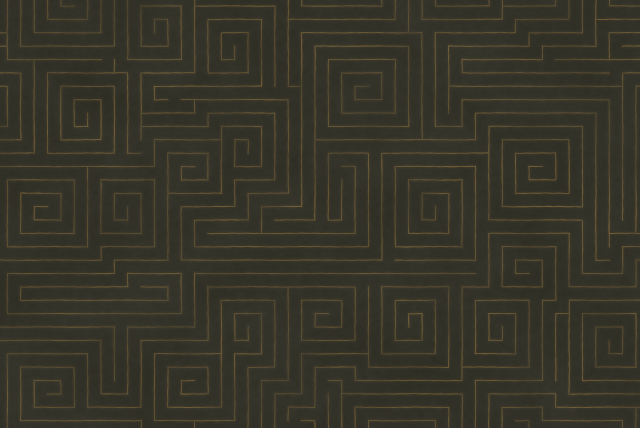
Reproduce this pattern procedurally as a Shadertoy shader.

```glsl
// A labyrinth of thin gold lines on dark olive ground.
// Scattered seeds each own a square spiral; every lattice node links to the
// next node around its nearest seed (Chebyshev cells), so paths nest and join.

vec2 hash2(vec2 p) {
    vec3 q = fract(p.xyx * vec3(0.1031, 0.1030, 0.0973));
    q += dot(q, q.yzx + 33.33);
    return fract((q.xx + q.yz) * q.zy);
}

float softNoise(vec2 p) {
    vec2 i = floor(p), f = fract(p);
    f = f * f * (3.0 - 2.0 * f);
    return mix(mix(hash2(i).x, hash2(i + vec2(1, 0)).x, f.x),
               mix(hash2(i + vec2(0, 1)).x, hash2(i + vec2(1, 1)).x, f.x), f.y);
}

// Step along a square spiral around the origin, winding out or in
vec2 spiralStep(vec2 q, bool outward) {
    if (!outward && q == vec2(0)) return vec2(0);
    float late = outward ? 1.0 : 0.0;
    if (q.y <= 0.0 && q.x >= q.y - 1.0 + late && q.x < late - q.y) return vec2(1, 0);
    if (q.x > 0.0 && q.y < q.x) return vec2(0, 1);
    if (q.y > 0.0 && q.x > -q.y) return vec2(-1, 0);
    return vec2(0, -1);
}

// Link leaving a lattice node, set by its nearest seed
vec2 nodeLink(vec2 node) {
    const float block = 9.0;
    vec2 home = floor(node / block), offset = vec2(0), owner = home;
    float nearest = 1e3;
    for (int j = -1; j <= 1; j++)
    for (int i = -1; i <= 1; i++) {
        vec2 id = home + vec2(i, j);
        vec2 q = node - id * block - floor(hash2(id + 71.0) * block);
        float d = max(abs(q.x), abs(q.y));
        if (d < nearest) { nearest = d; offset = q; owner = id; }
    }
    vec2 pick = hash2(owner + 137.0);
    float angle = 1.5708 * floor(pick.x * 4.0);
    vec2 axis = round(vec2(cos(angle), sin(angle)));
    mat2 turn = mat2(axis.x, axis.y, -axis.y, axis.x);
    return turn * spiralStep(round(offset * turn), pick.y < 0.5);
}

// Distance to the links on the four corners of the current lattice square
float mazeDistance(vec2 p) {
    float d = 1.0;
    for (int k = 0; k < 4; k++) {
        vec2 node = floor(p) + vec2(k & 1, k >> 1);
        vec2 link = nodeLink(node), w = p - node;
        d = min(d, length(w - link * clamp(dot(w, link), 0.0, 1.0)));
    }
    return d;
}

void mainImage(out vec4 fragColor, in vec2 fragCoord) {
    float pixel = 32.0 / iResolution.y;
    vec2 p = fragCoord * pixel + 0.45;

    // Slight hand-drawn waver
    vec2 waver = 0.012 * sin(p.yx * 1.3 + 1.7 * sin(p * 0.41))
               + 0.008 * sin(p.yx * 6.1 + p * 0.6);
    float d = mazeDistance(p + waver);

    // Mottled ground with fine grain
    float mottle = sin(p.x * 0.31 + 2.0 * sin(p.y * 0.23)) * sin(p.y * 0.37 + sin(p.x * 0.19));
    float cloud = softNoise(p * 0.45 + 60.0) - 0.5;
    float grain = softNoise(p * 7.0) + softNoise(p * 2.1 + 40.0) - 1.0;
    vec3 color = vec3(0.198, 0.194, 0.157) + 0.005 * mottle + 0.014 * cloud + 0.010 * grain;

    // Faint worn glow beside the lines
    color += vec3(0.022, 0.016, 0.006) * smoothstep(0.28, 0.04, d);

    // Gold line with box-filtered edges and uneven strength
    float halfWidth = 0.026 + 0.018 * softNoise(p * 2.7 + 9.0);
    float cover = max(0.0, min(d + 0.5 * pixel, halfWidth) - max(d - 0.5 * pixel, -halfWidth)) / pixel;
    float strength = 0.50 + 0.75 * softNoise(p * 0.35 + 20.0);
    color += vec3(0.195, 0.135, 0.040) * cover * strength;

    fragColor = vec4(color, 1.0);
}
```
